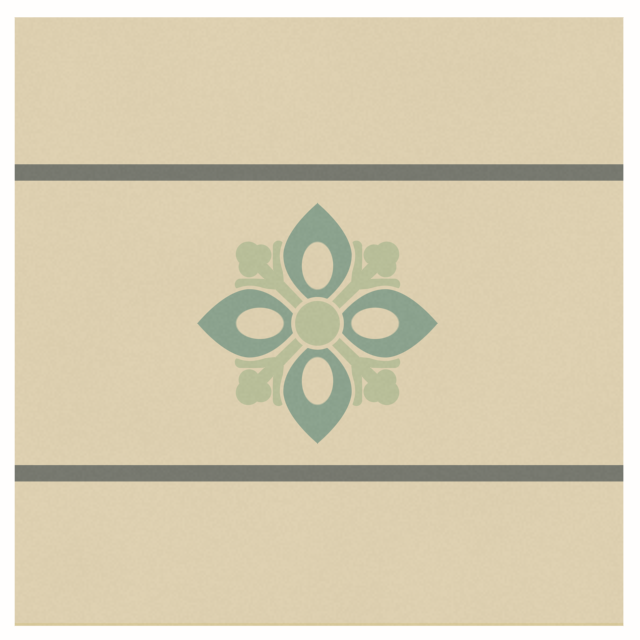
Write a WebGL 1 fragment shader that draws this pattern.

```glsl
precision highp float;
// A cream ceramic tile with two grey bands and a four-petal flower.
// The flower is folded into one quadrant: petals come from a width profile,
// the diagonal sprigs from tapered capsules and circles.

uniform vec2 u_resolution;

const vec3 WHITE = vec3(1.0, 0.997, 0.992);
const vec3 CREAM = vec3(0.866, 0.812, 0.688);
const vec3 BAND_GREY = vec3(0.465, 0.472, 0.435);
const vec3 PETAL_GREEN = vec3(0.545, 0.635, 0.555);
const vec3 SPRIG_GREEN = vec3(0.722, 0.745, 0.598);
const vec3 EDGE_OCHRE = vec3(0.83, 0.77, 0.56);

const vec2 TILE_CENTER = vec2(0.4985, 0.4975);
const vec2 TILE_HALF = vec2(0.4755);
const vec2 FLOWER_CENTER = vec2(0.4961, 0.4948);

float hash(vec2 p) {
  vec3 q = fract(p.xyx * 0.1031);
  q += dot(q, q.yzx + 33.33);
  return fract((q.x + q.y) * q.z);
}

float noise(vec2 p) {
  vec2 cell = floor(p);
  vec2 f = fract(p);
  f = f * f * (3.0 - 2.0 * f);
  float low = mix(hash(cell), hash(cell + vec2(1.0, 0.0)), f.x);
  float high = mix(hash(cell + vec2(0.0, 1.0)), hash(cell + 1.0), f.x);
  return mix(low, high, f.y);
}

float fill(float d, float soft) {
  return 1.0 - smoothstep(-soft, soft, d);
}

float boxDistance(vec2 p, vec2 halfSize) {
  vec2 d = abs(p) - halfSize;
  return max(d.x, d.y);
}

float ellipseDistance(vec2 p, vec2 radii) {
  return (length(p / radii) - 1.0) * min(radii.x, radii.y);
}

float taperedCapsule(vec2 p, vec2 a, vec2 b, float ra, float rb) {
  vec2 axis = b - a;
  float t = clamp(dot(p - a, axis) / dot(axis, axis), 0.0, 1.0);
  return length(p - a - axis * t) - mix(ra, rb, t);
}

// Petal pointing along +y: rounded at the base, pointed at the tip.
float petalDistance(vec2 p) {
  float u = (p.y - 0.1068) / 0.081;
  float power = u > 0.0 ? 1.75 : 2.0;
  float width = 0.0534 * (1.0 - pow(abs(u) + 0.0001, power));
  float slope = 0.66 * power * abs(u);
  return (abs(p.x) - width) / sqrt(1.0 + slope * slope);
}

// Sprig along +x, symmetric in y: stem, two curled leaves, three-lobed head.
float sprigDistance(vec2 p) {
  p.y = abs(p.y);
  float d = taperedCapsule(p, vec2(0.035, 0.0), vec2(0.138, 0.0), 0.008, 0.0105);
  d = min(d, taperedCapsule(p, vec2(0.09, 0.004), vec2(0.115, 0.026), 0.008, 0.007));
  d = min(d, taperedCapsule(p, vec2(0.115, 0.026), vec2(0.128, 0.042), 0.007, 0.009));
  d = min(d, length(p - vec2(0.138, 0.013)) - 0.0165);
  return min(d, length(p - vec2(0.153, 0.0)) - 0.0195);
}

vec3 paintFlower(vec3 base, vec3 ground, vec2 p, float soft) {
  vec2 quadrant = abs(p);
  vec2 diagonal = vec2(quadrant.x + quadrant.y, quadrant.y - quadrant.x) * 0.70711;
  vec2 petalSpace = vec2(min(quadrant.x, quadrant.y), max(quadrant.x, quadrant.y));
  float petal = petalDistance(petalSpace);
  float hole = ellipseDistance(petalSpace - vec2(0.0, 0.09), vec2(0.0245, 0.0372));
  float radius = length(p);

  vec3 color = mix(base, SPRIG_GREEN, fill(sprigDistance(diagonal), soft));
  color = mix(color, ground, fill(petal - 0.0055, soft));
  color = mix(color, PETAL_GREEN, fill(petal, soft));
  color = mix(color, ground, fill(hole, soft));
  color = mix(color, ground, fill(radius - 0.0412, soft));
  return mix(color, SPRIG_GREEN, fill(radius - 0.035, soft));
}

void main() {
  vec2 uv = gl_FragCoord.xy / u_resolution;
  float soft = max(0.0013, 0.8 / min(u_resolution.x, u_resolution.y));

  // Glazed ground
  vec3 ground = CREAM + 0.008 * (noise(uv * 9.0) - 0.5);
  vec3 color = ground;

  // Paired horizontal bands
  float bandOffset = abs(uv.y - 0.4955) - 0.235;
  color = mix(color, BAND_GREY, fill(abs(bandOffset) - 0.0128, soft));

  color = paintFlower(color, ground, uv - FLOWER_CENTER, soft);

  // Thin ochre lower edge and fine surface grain
  color = mix(color, EDGE_OCHRE, 0.7 * fill(abs(uv.y - 0.0245) - 0.002, soft));
  color += 0.018 * (noise(uv * 300.0) - 0.5);

  float tile = boxDistance(uv - TILE_CENTER, TILE_HALF);
  gl_FragColor = vec4(mix(WHITE, color, fill(tile, soft)), 1.0);
}
```
